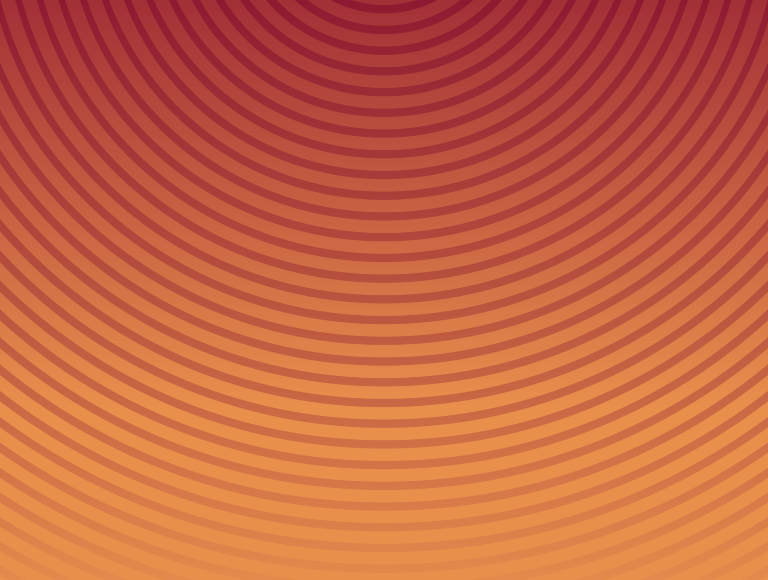
This background is drawn by a Shadertoy shader. Its source:

```glsl
// Sunset backdrop: concentric rings around a point above the top edge.
// Two vertical gradients, one for the gaps and one for the rings, are
// blended by a repeating radial stripe with smoothed edges.

// Coverage of the rings at a point measured from their centre
float ringMask(vec2 p, float pixel) {
    const float period = 0.03573;
    float radius = length(p);
    float down = -p.y / radius;
    float offset = abs(fract(radius / period - 0.288 + 0.5) - 0.5);

    // Rings are slightly slimmer towards the sides
    float halfWidth = mix(0.155, 0.2, smoothstep(0.2, 0.8, down));
    float blur = 0.6 * pixel / period;
    return 1.0 - smoothstep(halfWidth - blur, halfWidth + blur, offset);
}

void mainImage(out vec4 fragColor, in vec2 fragCoord) {
    // Height-based units, with x = 0 on the vertical axis
    vec2 uv = fragCoord / iResolution.y;
    uv.x -= 0.5 * iResolution.x / iResolution.y;
    float depth = 1.0 - uv.y;

    // Gaps reach full orange early, rings only at the bottom
    vec3 gapColor = mix(vec3(0.64, 0.185, 0.215), vec3(0.91, 0.56, 0.30),
                        clamp(depth / 0.7, 0.0, 1.0));
    vec3 ringColor = mix(vec3(0.555, 0.10, 0.19), vec3(0.89, 0.54, 0.30), depth);

    vec2 fromCentre = uv - vec2(0.0, 1.173);
    float ring = ringMask(fromCentre, 1.0 / iResolution.y);
    fragColor = vec4(mix(gapColor, ringColor, ring), 1.0);
}
```
